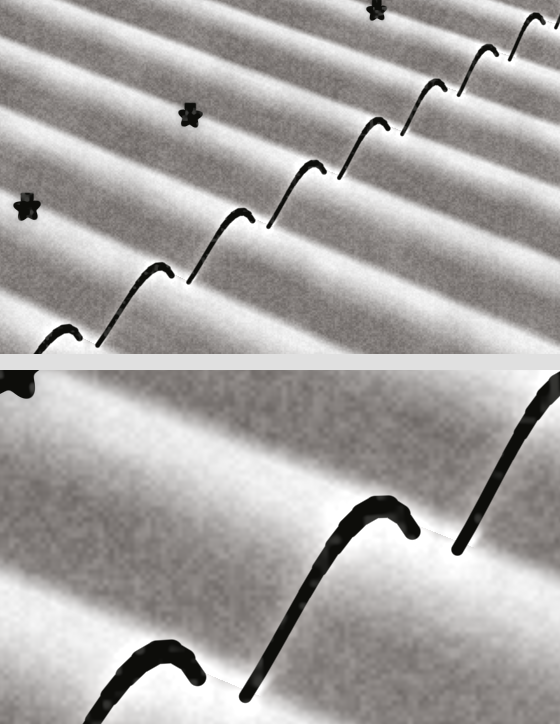
Top, the full canvas; bottom, a detail of the centre.
Give the GLSL for this texture, as a WebGL 1 fragment shader.

```glsl
precision highp float;
// Corrugated cement roof seen at an angle: parallel ridges in mild perspective,
// a stepped overlap joint with a dark hooked edge on each ridge, and a few bolts.
// Each point is projected to a ridge number and a distance from the joint line.

uniform vec2 u_resolution;

const float VIEW_HEIGHT = 486.0;              // canvas height in roof units, y down
const vec2 VANISH = vec2(-3700.0, -1400.0);   // where the ridge lines converge
const vec2 JOINT_NORMAL = vec2(0.6636, 1.0);  // joint line: dot(p, normal) = offset
const float JOINT_OFFSET = 506.4;
const float JOINT_START = 85.0;               // x of ridge zero on the joint
const float RIDGE_STEP = 142.9;
const float FORESHORTEN = 0.0695;

const vec3 VALLEY = vec3(0.505, 0.485, 0.475);
const vec3 CREST = vec3(0.925, 0.925, 0.925);
const vec3 EDGE_DARK = vec3(0.05, 0.05, 0.04);
const vec3 EDGE_WORN = vec3(0.24, 0.24, 0.23);

float hash(vec2 p) {
  return fract(sin(dot(p, vec2(127.1, 311.7))) * 43758.5453);
}

float noise(vec2 p) {
  vec2 i = floor(p), f = fract(p);
  f = f * f * (3.0 - 2.0 * f);
  return mix(mix(hash(i), hash(i + vec2(1.0, 0.0)), f.x),
             mix(hash(i + vec2(0.0, 1.0)), hash(i + 1.0), f.x), f.y);
}

float ridgeScale(float ridge) {
  return 1.0 / (1.0 + FORESHORTEN * ridge);
}

// Point where a numbered ridge meets the joint line
vec2 jointPoint(float ridge) {
  float x = (JOINT_START + RIDGE_STEP * ridge) * ridgeScale(ridge);
  return vec2(x, JOINT_OFFSET - JOINT_NORMAL.x * x);
}

// Returns ridge number (x) and distance past the joint line (y)
vec2 roofCoord(vec2 p) {
  float past = dot(p, JOINT_NORMAL) - JOINT_OFFSET;
  float span = JOINT_OFFSET - dot(VANISH, JOINT_NORMAL);
  float x = VANISH.x + (p.x - VANISH.x) * span / (span + past);
  return vec2((x - JOINT_START) / (RIDGE_STEP - FORESHORTEN * x), past);
}

// Brightness across one wave: sharp above the crest, gradual below it
float waveLight(float k) {
  float f = fract(k);
  float face = smoothstep(0.42, 0.98, f);
  float rim = 1.0 - smoothstep(0.0, 0.16, f);
  return max(face, rim);
}

vec2 bezier(vec2 a, vec2 b, vec2 c, vec2 d, float t) {
  vec2 ab = mix(a, b, t), bc = mix(b, c, t), cd = mix(c, d, t);
  return mix(mix(ab, bc, t), mix(bc, cd, t), t);
}

float segment(vec2 p, vec2 a, vec2 b) {
  vec2 ab = b - a;
  return length(p - a - ab * clamp(dot(p - a, ab) / dot(ab, ab), 0.0, 1.0));
}

// Signed distance to the hooked sheet end, thicker towards its curl
float hookDistance(vec2 p, float ridge) {
  float s = ridgeScale(ridge);
  vec2 top = jointPoint(ridge);
  vec2 base = jointPoint(ridge - 1.0) + vec2(49.0, 24.0) * ridgeScale(ridge - 1.0);
  vec2 rise = mix(base, top, 0.48);
  vec2 curl = top + vec2(-1.0, -35.0) * s;
  vec2 tip = top + vec2(24.0, 14.0) * s;
  float d = 1000.0;
  vec2 last = base;
  for (int i = 1; i <= 12; i++) {
    float t = float(i) / 12.0;
    vec2 next = bezier(base, rise, curl, tip, t);
    float halfWidth = s * (3.6 + 2.6 * smoothstep(0.35, 0.8, t) - 1.6 * smoothstep(0.85, 1.0, t));
    d = min(d, segment(p, last, next) - halfWidth);
    last = next;
  }
  return d;
}

// Signed distance to a bolt: a lobed washer with a small upright head
float boltDistance(vec2 q, float seed) {
  float angle = atan(q.x, -q.y) + 0.25 * (hash(vec2(seed, 3.0)) - 0.5);
  float washer = length(q) - 17.5 - 3.5 * cos(5.0 * angle);
  vec2 head = abs(q + vec2(0.0, 12.0)) - vec2(7.0, 8.0);
  return min(washer, length(max(head, 0.0)) - 2.5);
}

void main() {
  float pixel = VIEW_HEIGHT / u_resolution.y;
  vec2 p = vec2(gl_FragCoord.x, u_resolution.y - gl_FragCoord.y) * pixel;
  vec2 roof = roofCoord(p);
  float ridge = floor(roof.x);

  // Two overlapping sheets, the lower one set slightly down
  float down = 1.0 - fract(roof.x);
  float joint = 62.0 * ridgeScale(roof.x) * smoothstep(0.0, 1.1, down);
  float lower = smoothstep(-2.0, 2.0, roof.y - joint);
  float light = mix(waveLight(roof.x), waveLight(roof.x + 0.06), lower);

  // Weathering: broad stains, streaks along the ridges and fine grain
  float stain = noise(p / 45.0) - 0.5;
  float streak = noise(vec2(roof.x * 16.0, roof.y / 50.0)) - 0.5;
  float grain = 0.6 * noise(p / 2.4) + 0.4 * noise(p / 5.5 + 40.0) - 0.5;
  light = clamp(light + 0.14 * stain + 0.08 * streak, 0.0, 1.0);
  vec3 color = mix(VALLEY, CREST, light);
  color += grain * mix(0.17, 0.08, light) + 0.03 * stain;

  // Hooked joint edges with a pale chipped margin
  float hook = 1000.0;
  for (int i = 0; i < 3; i++) hook = min(hook, hookDistance(p, ridge + float(i)));
  color += 0.13 * exp(-max(hook, 0.0) / 7.0);
  vec3 edge = mix(EDGE_DARK, EDGE_WORN, smoothstep(0.5, 0.9, noise(p / 5.0)) * 0.8);
  color = mix(color, edge, 1.0 - smoothstep(-pixel, pixel, hook));

  // Bolts on every second or third crest
  for (int i = 0; i < 3; i++) {
    float k = floor(1.0 + 2.5 * float(i));
    float s = ridgeScale(k);
    vec2 center = mix(VANISH, jointPoint(k), 1.0 - 0.048 * s);
    vec2 q = (p - center) / s;
    float bolt = boltDistance(q, k) * s;
    color *= 1.0 - 0.12 * exp(-max(bolt, 0.0) / 5.0);
    vec3 metal = mix(EDGE_DARK, EDGE_WORN, smoothstep(0.55, 0.9, noise(q / 6.0 + k)));
    color = mix(color, metal, 1.0 - smoothstep(-pixel, pixel, bolt));
  }

  gl_FragColor = vec4(clamp(color, 0.0, 1.0), 1.0);
}
```
